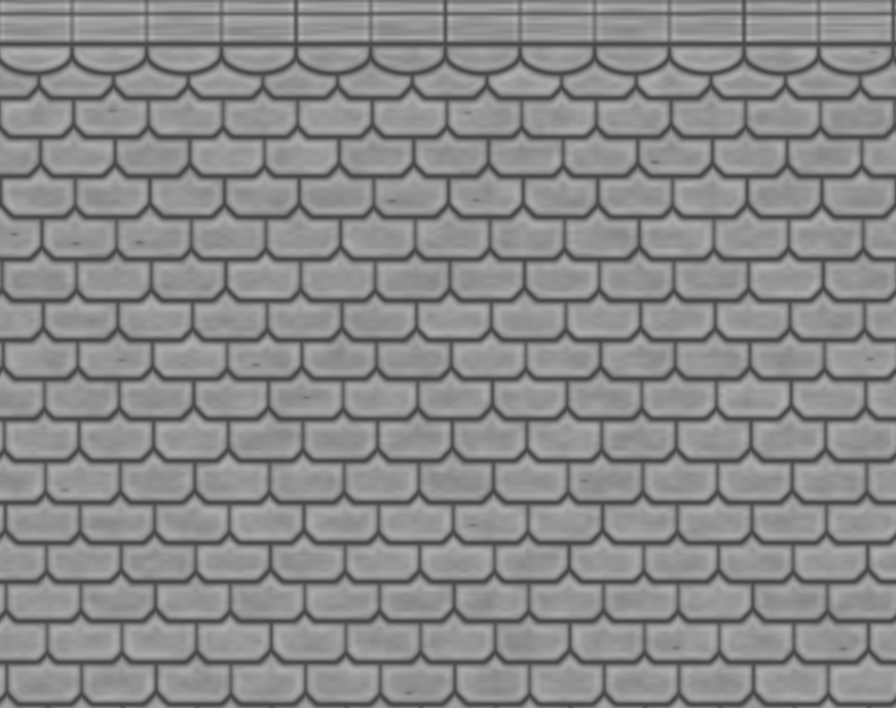
Write a Shadertoy shader that draws this texture map.

```glsl
// Grey slate roof: a grooved ridge cap, one course of round scallops, then
// overlapping courses of slates with clipped corners, staggered by half a slate.
// Courses are layered from the top; distance to their outlines gives the shading.

#define COLUMNS 12.0       // slates across; one unit is one slate width
#define PITCH 0.5417       // height of one course
#define FIRST_COURSE 1.297 // depth of the first slate course's lower edge
#define RIDGE_DEPTH 0.59   // depth of the ridge cap's lower edge
#define NOTCH 0.15         // size of the clipped corners
#define GAP_WIDTH 0.038    // softness of the dark lower edges
#define SEAM_WIDTH 0.033   // softness of the upright seams
#define STONE 0.572        // base grey
#define GAP 0.285          // grey in the gaps
#define MOTTLE 0.10        // strength of the surface grain

float hash(vec2 p) {
    vec3 a = fract(p.xyx * 0.1031);
    a += dot(a, a.yzx + 33.33);
    return fract((a.x + a.y) * a.z);
}

float noise(vec2 p) {
    vec2 i = floor(p), f = fract(p);
    f = f * f * (3.0 - 2.0 * f);
    return mix(mix(hash(i), hash(i + vec2(1, 0)), f.x),
               mix(hash(i + vec2(0, 1)), hash(i + vec2(1, 1)), f.x), f.y);
}

float bell(float x, float width) {
    x /= width;
    return exp(-x * x);
}

float smoothMin(float a, float b, float k) {
    float h = max(k - abs(a - b), 0.0) / k;
    return min(a, b) - h * h * k * 0.25;
}

// Soft grain, stretched sideways, centred on zero
float grain(vec2 p) {
    return 0.6 * noise(p * vec2(4.0, 7.0)) + 0.4 * noise(p * vec2(9.0, 17.0) + 7.0) - 0.5;
}

// Horizontal position in a course, with its stagger and slight drift
float courseX(float x, float row) {
    return x + 0.035 - 0.0115 * row + 0.00022 * row * row - 0.545 * mod(row, 2.0);
}

// Depth of a course's lower edge, slightly uneven from course to course
float courseDepth(float row) {
    if (row < 0.5) return 0.985;
    return FIRST_COURSE + (row - 1.0) * PITCH - 0.02 * cos((row - 8.7) * 1.16);
}

// Random value of the nearest seam, recurring every four slates
float seamHash(float x, float row) {
    return hash(vec2(mod(floor(x + 0.5), 4.0) + 3.0, row + 11.0));
}

// Approximate distance to the half ellipse that ends a scallop
float scallopDistance(float c, float h) {
    vec2 radius = vec2(0.52, 0.305);
    vec2 q = vec2(c, max(radius.y - h, 0.0)) / radius;
    float k = length(q);
    return (k + 0.001) * (1.0 - k) / (length(q / radius) + 0.001);
}

// Signed distance to a course's lower outline, positive on the slate
float courseDistance(vec2 p, float row) {
    float x = courseX(p.x, row);
    float c = abs(fract(x) - 0.5);
    float h = courseDepth(row) - p.y;
    if (row < 0.5) return scallopDistance(c, h);
    float notch = NOTCH * mix(0.8, 1.15, seamHash(x, row));
    return smoothMin(h, (0.5 - c + h - notch) * 0.7071, 0.035);
}

float ridgeShade(vec2 p) {
    float x = courseX(p.x, 0.0);
    float seam = abs(fract(x + 0.5) - 0.5);
    // Pairs of deep joints among the shallow ones
    float joint = abs(mod(floor(x + 0.5) + 1.0, 6.0) - 3.0);
    float strength = abs(joint - 2.0) < 0.5 ? 0.85 : 0.4;
    float shade = STONE - 0.01 + 0.09 * (noise(p * vec2(2.5, 24.0)) - 0.5);
    shade += 0.06 * (bell(p.y - 0.09, 0.05) + bell(p.y - 0.27, 0.05) + bell(p.y - 0.5, 0.04));
    shade += 0.04 * bell(seam - 0.07, 0.035);
    shade = mix(shade, GAP, 0.65 * bell(p.y - 0.185, 0.028));
    shade = mix(shade, GAP, 0.35 * bell(p.y - 0.01, 0.03));
    return mix(shade, GAP, strength * bell(seam, 0.03));
}

float slateShade(vec2 p) {
    // Find the uppermost course covering this point
    float row = 0.0, above = p.y - RIDGE_DEPTH, below = 0.0;
    for (int i = 0; i < 20; i++) {
        below = courseDistance(p, row);
        if (below > 0.0) break;
        above = min(above, -below);
        row += 1.0;
    }
    float x = courseX(p.x, row);
    float c = fract(x) - 0.5;
    float seam = 0.5 - abs(c);
    float edge = min(above, below);
    vec2 id = vec2(floor(x) + 20.0, row);

    // Face: tint, grain and a pale bevel just inside the outline
    float shade = STONE + 0.02 * (hash(id) - 0.5) + MOTTLE * grain(p + 3.0);
    shade += 0.055 * bell(smoothMin(edge, seam, 0.05) - 0.1, 0.045);
    shade += 0.02 * bell(above - 0.12, 0.06);

    // Rare chipped flecks
    vec2 spot = vec2(hash(id + 31.0) - 0.5, hash(id + 57.0) * 0.25 + 0.12);
    vec2 away = (vec2(c, courseDepth(row) - p.y) - spot * vec2(0.6, 1.0)) / vec2(0.06, 0.028);
    shade -= 0.12 * step(0.9, hash(id + 83.0)) * exp(-dot(away, away));

    // Gaps: upright seams, then deep lower edges with a soft shadow
    float strength = mix(0.62, 0.9, seamHash(x, row));
    shade = mix(shade, GAP, strength * bell(seam, SEAM_WIDTH));
    shade = mix(shade, GAP, 0.2 * bell(above, 0.07));
    return mix(shade, GAP, bell(edge, GAP_WIDTH));
}

void mainImage(out vec4 fragColor, in vec2 fragCoord) {
    // Depth runs downward from the top edge
    vec2 p = vec2(fragCoord.x, iResolution.y - fragCoord.y) * COLUMNS / iResolution.x;
    float shade = p.y < RIDGE_DEPTH
        ? mix(ridgeShade(p), GAP, bell(p.y - RIDGE_DEPTH, GAP_WIDTH))
        : slateShade(p);
    fragColor = vec4(vec3(shade), 1.0);
}
```
